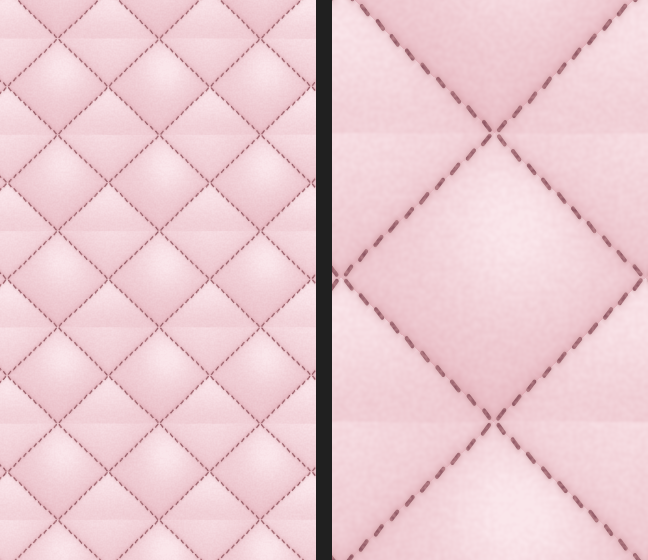
Left: the whole. Right: its middle third, enlarged.
Give the GLSL for this texture, as a Shadertoy shader.

```glsl
// Quilted pink leather: a diagonal lattice of padded diamonds, stitched along
// every seam. Lattice axes u and v are integers on the seams; each diamond is
// shaded from its local position, then grain and dashed thread are added.

const float EDGE = 0.2208; // diamond side, in canvas widths

float hash(vec2 p) {
    p = fract(p * vec2(0.1031, 0.1137));
    p += dot(p, p.yx + 33.33);
    return fract((p.x + p.y) * p.x * 17.0);
}

vec2 gradient(vec2 cell) {
    float angle = 6.2832 * hash(cell + 7.0);
    return vec2(cos(angle), sin(angle));
}

float gradientNoise(vec2 p) {
    vec2 i = floor(p), f = p - i;
    vec2 w = f * f * f * (f * (f * 6.0 - 15.0) + 10.0);
    vec2 x = vec2(1, 0), y = vec2(0, 1);
    float low = mix(dot(gradient(i), f), dot(gradient(i + x), f - x), w.x);
    float high = mix(dot(gradient(i + y), f - y), dot(gradient(i + 1.0), f - 1.0), w.x);
    return mix(low, high, w.y);
}

// One row of thread: x = signed distance across the seam, y = position along it.
// Returns thread coverage, and a wider soft dimple around each stitch.
vec2 stitch(float across, float along, float seam, float pixel) {
    float id = floor(along * 10.0);
    float vary = hash(vec2(seam + 20.0, id + 90.0)) - 0.5;
    vec2 d = vec2(across, (fract(along * 10.0) - 0.5) * EDGE / 10.0);
    d.x += 0.16 * d.y + 0.0012 * vary;
    d.y -= clamp(d.y, -0.0052 - 0.001 * vary, 0.0052 + 0.001 * vary);
    float dist = length(d) - 0.0021;
    return vec2(1.0 - smoothstep(-0.6 * pixel, 0.6 * pixel, dist),
                exp(-max(dist, 0.0) / 0.0025));
}

// Brightness of one padded diamond; at spans -1..1 from corner to corner.
float padding(vec2 at, bool glossy, float vary) {
    if (glossy) {
        vec2 d = (at - vec2(0.08 + 0.14 * vary, 0.36)) * vec2(1.15, 1.0);
        return 0.40 + 0.16 * at.y + (0.52 + 0.15 * vary) * exp(-3.4 * dot(d, d));
    }
    // Flatter diamonds carry a faint horizontal step through the middle.
    float below = smoothstep(0.015, -0.015, at.y);
    float sheen = exp(-5.0 * dot(at, at));
    return 0.50 + 0.10 * vary + 0.24 * at.y + below * (0.14 + 0.16 * sheen)
         + 0.30 * smoothstep(0.1, 0.75, at.y);
}

void mainImage(out vec4 fragColor, in vec2 fragCoord) {
    vec2 p = fragCoord / iResolution.x;
    float pixel = 1.0 / iResolution.x;

    // Diagonal lattice, with a slight waver in the seams
    vec2 q = (p - vec2(0.183, 0.127)) / vec2(0.3206, 0.3046);
    vec2 uv = vec2(q.x + q.y, q.x - q.y);
    uv += 0.012 * vec2(gradientNoise(p * 9.0), gradientNoise(p * 9.0 + 40.0));
    vec2 cell = floor(uv), local = fract(uv) - 0.5;
    vec2 at = vec2(local.x + local.y, local.x - local.y);

    // Padded shading, varied by column
    float column = cell.x + cell.y;
    bool glossy = mod(column, 2.0) > 0.5;
    float tone = padding(at, glossy, hash(vec2(column + 31.0, 5.0)) - 0.5);

    // Creases: deepest on the lower sides of each diamond
    vec2 toSeam = (0.5 - abs(local)) * EDGE;
    float nearest = min(toSeam.x, toSeam.y);
    float shade = mix(1.0, 0.55, smoothstep(-0.35, 0.35, at.y));
    tone -= shade * (0.42 * exp(-nearest / 0.007) + 0.16 * exp(-nearest / 0.03));

    // Fine leather grain and soft wrinkles
    tone += 0.16 * gradientNoise(p * 170.0) + 0.10 * gradientNoise(p * vec2(60.0, 95.0));
    tone += 0.10 * gradientNoise(p * 6.0 + 15.0);
    vec3 color = mix(vec3(0.91, 0.73, 0.765), vec3(0.975, 0.885, 0.905),
                     clamp(tone + 0.06, -0.35, 1.1));

    // Dashed thread along both families of seams
    vec2 seam = round(uv), across = (uv - seam) * EDGE;
    vec2 thread = max(stitch(across.x, uv.y, seam.x, pixel),
                      stitch(across.y, uv.x, seam.y + 50.0, pixel));
    color = mix(color, vec3(0.80, 0.61, 0.62), 0.42 * thread.y);
    float fibre = 0.5 + gradientNoise(p * 260.0);
    vec3 threadColor = mix(vec3(0.54, 0.32, 0.37), vec3(0.70, 0.48, 0.51), fibre);
    fragColor = vec4(mix(color, threadColor, 0.92 * thread.x), 1.0);
}
```
